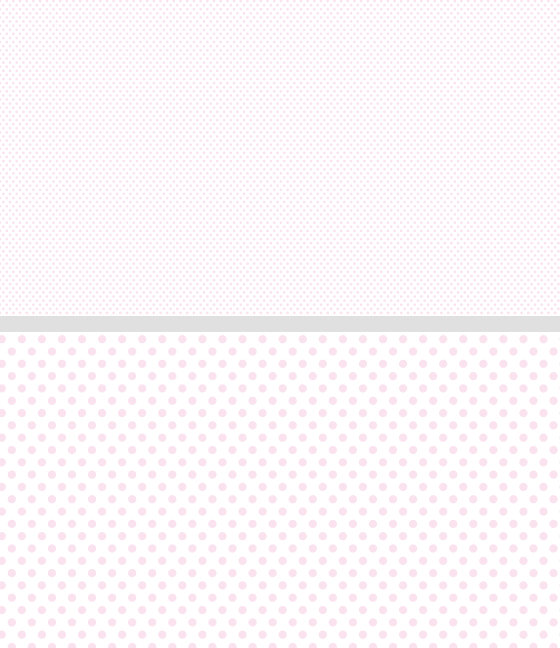
Top: the whole. Bottom: its middle third, enlarged.
Give the GLSL for this pattern, as a Shadertoy shader.

```glsl
// Pale pink polka dots on white, in staggered rows.
// Each row is a repeated cell holding one round dot; every other row is
// shifted by half a column. Area sampling keeps the tone even at any size.

#define COLUMNS     84.0                      // dots across a 16:9 canvas
#define ROWS        77.0                      // dot rows over the height
#define DOT_RADIUS  0.00434                   // in canvas heights
#define PHASE       vec2(0.0, 0.25)           // first dot from top left, in cells
#define PAPER_COLOR vec3(1.0)
#define DOT_COLOR   vec3(0.980, 0.888, 0.937)
#define SAMPLES     5                         // per pixel side

// Signed distance to the nearest dot of the staggered grid.
float staggeredDots(vec2 p, vec2 pitch, float radius) {
    vec2 cell = p / pitch - PHASE;
    float row = floor(cell.y + 0.5);
    cell.x += 0.5 * mod(row, 2.0);
    vec2 offset = (fract(cell + 0.5) - 0.5) * pitch;
    return length(offset) - radius;
}

void mainImage(out vec4 fragColor, in vec2 fragCoord) {
    // Canvas heights, measured from the top left corner
    vec2 p = vec2(fragCoord.x, iResolution.y - fragCoord.y) / iResolution.y;
    float subpixel = 1.0 / (iResolution.y * float(SAMPLES));
    vec2 pitch = vec2(16.0 / 9.0 / COLUMNS, 1.0 / ROWS);

    // Average the dot coverage over the pixel area
    float coverage = 0.0;
    for (int j = 0; j < SAMPLES; j++) {
        for (int i = 0; i < SAMPLES; i++) {
            vec2 shift = (vec2(i, j) + 0.5 - 0.5 * float(SAMPLES)) * subpixel;
            float d = staggeredDots(p + shift, pitch, DOT_RADIUS);
            coverage += clamp(0.5 - d / subpixel, 0.0, 1.0);
        }
    }
    coverage /= float(SAMPLES * SAMPLES);

    fragColor = vec4(mix(PAPER_COLOR, DOT_COLOR, coverage), 1.0);
}
```
